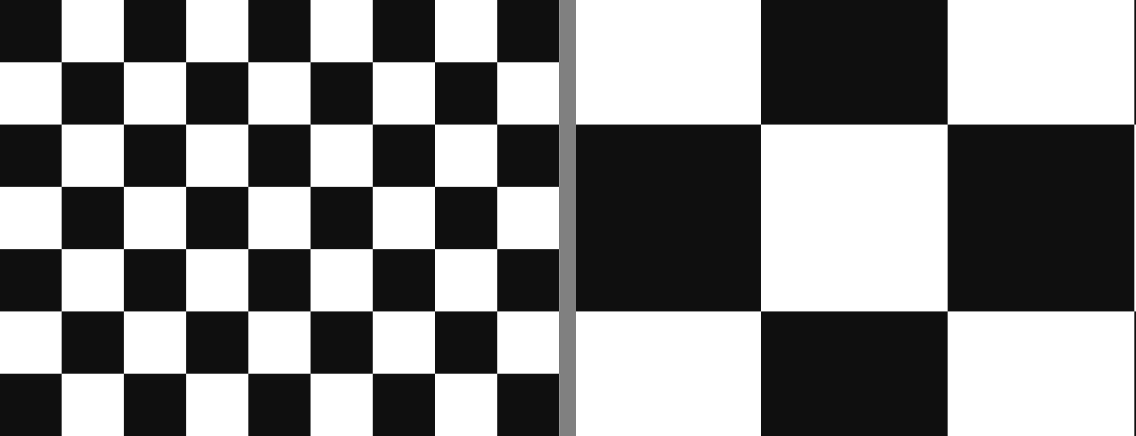
Left, the full canvas; right, a detail of the centre.
A WebGL 1 fragment shader for this pattern:

```glsl
precision highp float;
// Flat black and white checkerboard, nine squares across and seven down.

uniform vec2 u_resolution;

const vec2 SQUARES = vec2(9.0, 7.0);       // repeats across and down
const vec2 GRID_SHIFT = vec2(0.009, 0.0);  // offset of the grid, in squares
const float EDGE_SOFTNESS = 1.0;           // width of the edge blend, in pixels
const vec3 DARK = vec3(0.06);
const vec3 LIGHT = vec3(1.0);

// Square wave per axis: +1 in even squares, -1 in odd ones, smooth at the edges.
vec2 squareWave(vec2 p, vec2 blendWidth) {
    vec2 side = 1.0 - 2.0 * mod(floor(p), 2.0);
    vec2 edgeDistance = 0.5 - abs(fract(p) - 0.5);
    return side * clamp(2.0 * edgeDistance / blendWidth, 0.0, 1.0);
}

void main() {
    vec2 pixelSize = SQUARES / u_resolution;
    vec2 p = gl_FragCoord.xy * pixelSize + GRID_SHIFT;

    // The product of both waves alternates the squares, dark at the lower left.
    vec2 wave = squareWave(p, EDGE_SOFTNESS * pixelSize);
    float lightness = 0.5 - 0.5 * wave.x * wave.y;

    gl_FragColor = vec4(mix(DARK, LIGHT, lightness), 1.0);
}
```
